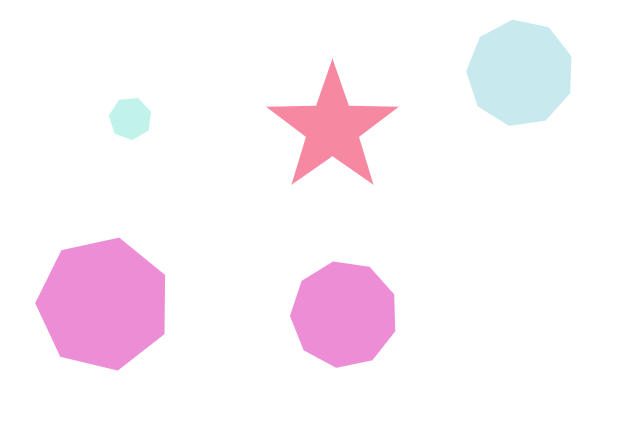
This background is drawn by a WebGL 2 fragment shader. Its source:

```glsl
#version 300 es
precision highp float;

uniform vec2 u_resolution;
out vec4 fragColor;

const float TAU = 6.28318531;
const vec3 PAPER = vec3(1.0);
const vec3 CORAL = vec3(0.968, 0.533, 0.632);
const vec3 ORCHID = vec3(0.927, 0.553, 0.840);
const vec3 ICE = vec3(0.784, 0.918, 0.933);
const vec3 MINT = vec3(0.755, 0.953, 0.918);

// Layout, in canvas heights: centre x, centre y, radius, turn in degrees
const vec4 STAR = vec4(0.7768, 0.7002, 0.1630, 90.0);
const vec4 LARGE_HEPTAGON = vec4(0.2415, 0.2899, 0.1593, 25.1);
const vec4 SMALL_HEPTAGON = vec4(0.3045, 0.7232, 0.0510, 18.0);
const vec4 LOW_NONAGON = vec4(0.8037, 0.2655, 0.1262, 21.7);
const vec4 HIGH_NONAGON = vec4(1.2153, 0.8293, 0.1262, 18.0);
const float STAR_POINTS = 5.0;
const float STAR_INNER_RATIO = 0.4;

// Signed distance to the edge lines of a star; innerRatio sets its notches
float starDistance(vec2 p, vec4 place, float points, float innerRatio) {
    vec2 q = p - place.xy;
    float halfSector = 0.5 * TAU / points;
    float angle = atan(q.y, q.x) - radians(place.w);
    // Fold every sector onto one half-edge beside the first tip
    angle = abs(mod(angle + halfSector, 2.0 * halfSector) - halfSector);
    q = length(q) * vec2(cos(angle), sin(angle));
    vec2 tip = vec2(place.z, 0.0);
    vec2 notch = place.z * innerRatio * vec2(cos(halfSector), sin(halfSector));
    vec2 edge = normalize(notch - tip);
    return dot(q - tip, vec2(edge.y, -edge.x));
}

// A regular polygon is a star whose notches lie on its straight sides
float polygonDistance(vec2 p, vec4 place, float sides) {
    return starDistance(p, place, sides, cos(0.5 * TAU / sides));
}

vec3 paint(vec3 base, vec3 ink, float dist, float pixel) {
    return mix(base, ink, clamp(0.5 - dist / pixel, 0.0, 1.0));
}

void main() {
    vec2 p = gl_FragCoord.xy / u_resolution.y;
    float pixel = 1.0 / u_resolution.y;

    vec3 color = PAPER;
    color = paint(color, ORCHID, polygonDistance(p, LARGE_HEPTAGON, 7.0), pixel);
    color = paint(color, ORCHID, polygonDistance(p, LOW_NONAGON, 9.0), pixel);
    color = paint(color, MINT, polygonDistance(p, SMALL_HEPTAGON, 7.0), pixel);
    color = paint(color, ICE, polygonDistance(p, HIGH_NONAGON, 9.0), pixel);
    color = paint(color, CORAL, starDistance(p, STAR, STAR_POINTS, STAR_INNER_RATIO), pixel);

    fragColor = vec4(color, 1.0);
}
```
